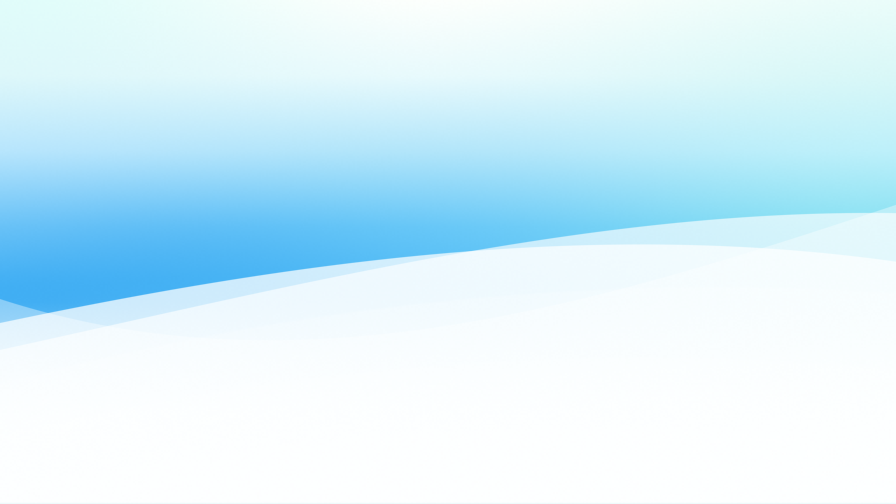
Give the GLSL for this background, as a Shadertoy shader.

```glsl
// Five evenly spaced colour stops, t runs from 0 to 4
vec3 ramp(float t, vec3 a, vec3 b, vec3 c, vec3 d, vec3 e) {
    vec3 col = mix(a, b, clamp(t, 0.0, 1.0));
    col = mix(col, c, clamp(t - 1.0, 0.0, 1.0));
    col = mix(col, d, clamp(t - 2.0, 0.0, 1.0));
    return mix(col, e, clamp(t - 3.0, 0.0, 1.0));
}

// Cubic crest (bend > 0) or valley (bend < 0) around x = centre
float curve(float x, float centre, float height, float bend, float skew) {
    float d = x - centre;
    return height - bend * d * d + skew * d * d * d;
}

// Translucent fill below a curve
vec3 veil(vec3 base, vec3 tint, float y, float height, float alpha, float soft) {
    return mix(base, tint, alpha * smoothstep(-soft, soft, height - y));
}

float hash(vec2 p) {
    return fract(sin(dot(p, vec2(127.1, 311.7))) * 43758.5453);
}

// Sky: three vertical ramps blended across the width
vec3 sky(vec2 uv) {
    float t = (1.0 - uv.y) / 0.15;
    vec3 left = ramp(t, vec3(0.88, 0.99, 0.98), vec3(0.87, 0.97, 0.98),
        vec3(0.72, 0.90, 0.99), vec3(0.43, 0.77, 0.97), vec3(0.20, 0.66, 0.95));
    vec3 middle = ramp(t, vec3(0.99, 1.00, 0.99), vec3(0.91, 0.98, 0.99),
        vec3(0.70, 0.90, 0.98), vec3(0.42, 0.79, 0.97), vec3(0.30, 0.73, 0.96));
    vec3 right = ramp(t, vec3(0.92, 0.99, 0.98), vec3(0.85, 0.97, 0.97),
        vec3(0.74, 0.94, 0.98), vec3(0.53, 0.88, 0.95), vec3(0.45, 0.85, 0.95));
    vec3 col = mix(left, middle, smoothstep(0.0, 0.5, uv.x));
    col = mix(col, right, smoothstep(0.45, 1.0, uv.x));

    // Deep blue pool on the left
    vec2 q = (uv - vec2(0.22, 0.47)) / vec2(0.24, 0.13);
    return mix(col, vec3(0.22, 0.66, 0.95), 0.35 * exp(-dot(q, q)));
}

void mainImage(out vec4 fragColor, in vec2 fragCoord) {
    vec2 uv = fragCoord / iResolution.xy;
    float soft = 0.8 / iResolution.y;
    vec3 white = vec3(0.995, 1.0, 1.0);
    vec3 col = sky(uv);

    // Main overlapping waves
    float valley = curve(uv.x, 0.30, 0.325, -0.80, -0.36);
    float broadCrest = curve(uv.x, 0.716, 0.515, 0.39, -0.12);
    float risingCrest = curve(uv.x, 0.97, 0.5775, 0.4655, -0.182);
    col = veil(col, white, uv.y, valley, 0.38, soft);
    col = veil(col, white, uv.y, risingCrest, 0.66, soft);
    col = veil(col, white, uv.y, broadCrest, 0.74, soft);

    // Faint lower folds
    for (int i = 0; i < 3; i++) {
        float k = float(i);
        float fold = curve(uv.x, 0.80 - 0.08 * k, 0.43 - 0.14 * k, 0.30, 0.0);
        col = veil(col, white, uv.y, fold, 0.22, soft * 2.0);
    }

    // Haze brightens the foreground
    col = mix(col, white, 0.85 * smoothstep(0.46, 0.12, uv.y));

    // Pale rim along the lower edge
    col = mix(col, vec3(0.90, 0.97, 0.98), 0.6 * smoothstep(0.004, 0.001, uv.y));

    // Fine dither against banding
    col += (hash(floor(uv * vec2(512.0, 288.0))) - 0.5) / 255.0;
    fragColor = vec4(col, 1.0);
}
```
